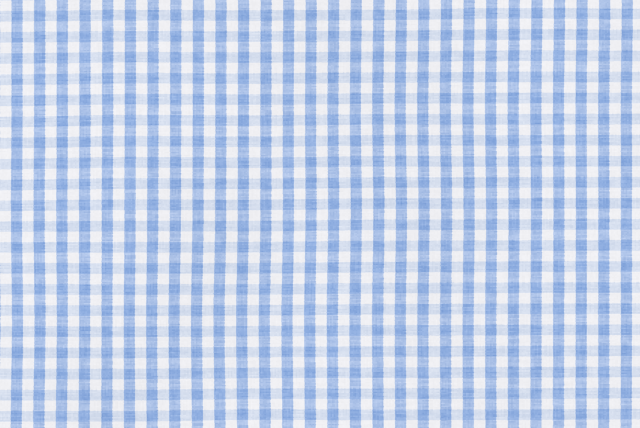
Write a Shadertoy shader that draws this pattern.

```glsl
#define REPEATS vec2(28.33, 20.32)  // checks across and down
#define PHASE vec2(0.738, 0.556)    // first stripe centre, in checks
#define BAND vec2(0.49, 0.50)       // stripe width as a share of a check
#define TILT 0.14                   // rise of the weft over the full width
#define DRIFT 0.09                  // slow bending of the cloth
#define THREADS 15.0                // threads per check
#define SLUB 0.16                   // unevenness of the dyed yarn
#define WHITE vec3(0.940, 0.940, 0.953)
#define WEFT_BLUE vec3(0.838, 0.872, 0.933)
#define WARP_BLUE vec3(0.670, 0.757, 0.906)
#define CROSS_BLUE vec3(0.565, 0.685, 0.880)

float hash(vec2 p) {
    vec3 q = fract(vec3(p.xyx) * 0.1031);
    q += dot(q, q.yzx + 33.33);
    return fract((q.x + q.y) * q.z);
}

float noise(vec2 p) {
    vec2 cell = floor(p), f = fract(p);
    f = f * f * (3.0 - 2.0 * f);
    float low = mix(hash(cell), hash(cell + vec2(1, 0)), f.x);
    float high = mix(hash(cell + vec2(0, 1)), hash(cell + vec2(1, 1)), f.x);
    return mix(low, high, f.y);
}

// Coverage of stripes centred on whole numbers
vec2 stripes(vec2 p, vec2 soft) {
    vec2 d = abs(fract(p + 0.5) - 0.5) - 0.5 * BAND;
    return 1.0 - smoothstep(-soft, soft, d);
}

void mainImage(out vec4 fragColor, in vec2 fragCoord) {
    vec2 uv = fragCoord / iResolution.xy;
    vec2 pixel = REPEATS / iResolution.xy;
    vec2 checks = uv * REPEATS;

    // Gentle distortion of the woven grid
    vec2 bend = vec2(noise(uv * vec2(3.0, 4.0) + 7.0),
                     noise(uv * vec2(5.0, 3.0) + 31.0)) - 0.5;
    vec2 grid = checks - PHASE + DRIFT * bend;
    grid.y -= TILT * uv.x;

    // Yarn streaks: x runs along the warp, y along the weft
    vec2 yarn = vec2(noise(grid * vec2(THREADS, 1.6) + 90.0),
                     noise(grid * vec2(1.6, THREADS) + 170.0)) - 0.5;
    float grain = noise(grid * THREADS + 250.0) - 0.5;

    // Frayed stripe edges and uneven dye
    vec2 fray = 0.025 * yarn.yx;
    vec2 dye = stripes(grid + fray, max(0.75 * pixel, vec2(0.035)));
    float ink = max(dye.x, 0.5 * dye.y);

    vec3 color = mix(mix(WHITE, WEFT_BLUE, dye.y),
                     mix(WARP_BLUE, CROSS_BLUE, dye.y), dye.x);
    float wear = SLUB * (0.45 * yarn.x + yarn.y + 0.5 * grain);
    color += wear * ink * (WHITE - CROSS_BLUE + 0.08);

    // Woven relief and broad soft shading
    color += 0.016 * grain + 0.012 * (yarn.x + yarn.y);
    color *= 1.0 + 0.02 * (noise(uv * vec2(6.0, 2.5) + 50.0) - 0.5);

    fragColor = vec4(clamp(color, 0.0, 1.0), 1.0);
}
```
